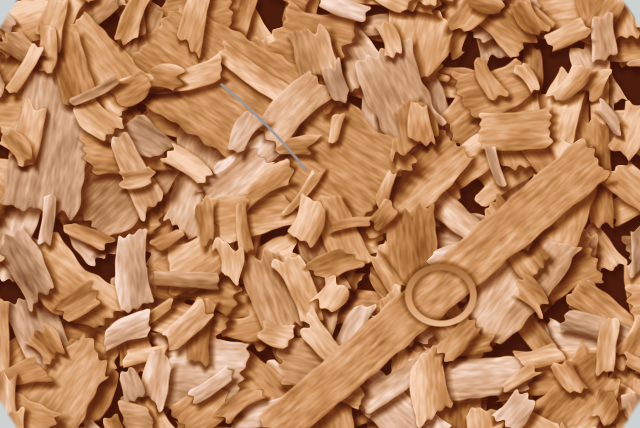
Give the GLSL for this texture, as a Shadertoy shader.

```glsl
// Draws a heap of overlapping wood chips and shavings with fine grain and deep gaps.

vec2 hash2(vec2 p) {
    vec3 h = fract(p.xyx * vec3(0.1031, 0.1030, 0.0973));
    h += dot(h, h.yzx + 33.33);
    return fract((h.xx + h.yz) * h.zy);
}

float gradientAt(vec2 cell, vec2 offset) {
    return dot(2.0 * hash2(cell) - 1.0, offset);
}

float gradientNoise(vec2 p) {
    vec2 i = floor(p), f = p - i;
    vec2 w = f * f * (3.0 - 2.0 * f);
    vec2 e = vec2(1.0, 0.0);
    return mix(mix(gradientAt(i, f), gradientAt(i + e, f - e), w.x),
               mix(gradientAt(i + e.yx, f - e.yx), gradientAt(i + 1.0, f - 1.0), w.x), w.y);
}

vec2 rotate(vec2 p, float a) {
    float c = cos(a), s = sin(a);
    return vec2(c * p.x + s * p.y, c * p.y - s * p.x);
}

// Bent, tapered box; the grain runs along x
float chipDistance(vec2 q, vec2 size, vec2 r) {
    float u = clamp(q.x / size.x, -1.0, 1.0);
    q.y += r.x * size.y * u * u;
    q.x += r.y * q.y;
    vec2 d = abs(q) - size * vec2(1.0, 1.0 - 0.3 * abs(r.y) - 0.5 * r.y * u) + 0.006;
    return length(max(d, 0.0)) + min(max(d.x, d.y), 0.0) - 0.006;
}

// Adds one chip below those already laid, then dims what lies under it.
// wood and look hold (tone, pinkness); gap is the part still uncovered
void layChip(inout vec2 wood, inout float gap, inout float light,
             vec2 q, vec2 size, float angle, float seed, vec2 look) {
    float depth = 0.010 + 0.13 * size.y;
    vec2 reach = size + vec2(0.5, 0.6) * size.y + 2.0 * depth + 0.012;
    if (dot(q, q) > dot(reach, reach)) return;
    q = rotate(q, angle);
    if (abs(q.x) > reach.x || abs(q.y) > reach.y) return;

    // Torn outline and its shadow
    vec2 r = hash2(vec2(seed, 3.7));
    vec2 torn = q + vec2(0.03 * gradientNoise(vec2(q.y * 55.0, seed + 9.3)),
                         0.18 * size.y * gradientNoise(vec2(q.x * 24.0, seed + 0.4)));
    vec2 lightShift = rotate(vec2(0.5, -0.8) * depth, angle);
    float d = chipDistance(torn, size, r - 0.5);
    float shadow = chipDistance(torn - lightShift, size, r - 0.5);
    float px = 1.0 / iResolution.y;

    // Rolled surface, fibres, pores and lit edges
    if (d < px) {
        vec2 uv = q / size;
        float roll = sin(2.2 * (r.x < 0.4 ? uv.x : uv.y) + 40.0 * r.y);
        roll *= (0.05 + 0.12 * r.x) * (1.0 - smoothstep(0.1, 0.3, size.x));
        vec2 g = q + seed * vec2(0.13, 0.29);
        float grain = 0.20 * gradientNoise(g * vec2(9.0, 85.0))
                    + 0.20 * gradientNoise(g * vec2(38.0, 150.0))
                    + 0.19 * gradientNoise(g * 21.0);
        float rim = clamp((shadow - d) / depth, -1.0, 1.0) * smoothstep(-0.009, 0.0, d);
        float cover = gap * (1.0 - smoothstep(-px, px, d));
        wood += cover * vec2(light * (look.x + roll + grain + 0.13 * rim), look.y);
        gap -= cover;
    }
    light *= 1.0 - 0.68 * (1.0 - smoothstep(-0.4 * depth, depth, shadow));
}

// Dark gap to pale shaving
vec3 woodColour(vec2 wood) {
    float t = 4.0 * clamp(wood.x, 0.0, 1.05);
    vec3 c = mix(vec3(0.22, 0.06, 0.03), vec3(0.46, 0.22, 0.09), min(t, 1.0));
    c = mix(c, vec3(0.65, 0.42, 0.21), clamp(t - 1.0, 0.0, 1.0));
    c = mix(c, vec3(0.83, 0.60, 0.40), clamp(t - 2.0, 0.0, 1.0));
    c = mix(c, vec3(0.94, 0.78, 0.65), max(t - 3.0, 0.0));
    return c + wood.y * vec3(0.01, 0.06, 0.13) * smoothstep(0.5, 2.2, t);
}

void mainImage(out vec4 fragColor, in vec2 fragCoord) {
    vec2 p = fragCoord / iResolution.y;
    float px = 1.0 / iResolution.y;
    vec2 wood = vec2(0.0);
    float gap = 1.0, light = 1.0;

    // Heap from the top down: long strip, loose chips, two slabs, dense chips
    for (int layer = 0; layer < 9 && gap > 0.01; layer++) {
        bool single = layer == 0 || layer == 4 || layer == 5;
        float level = float(layer);
        float cell = layer < 4 ? 0.04 + 0.045 * level : 0.45 - 0.04 * level;
        for (int k = 0; k < (single ? 1 : 9) && gap > 0.01; k++) {
            vec2 centre = vec2(1.01, 0.31), size = vec2(0.50, 0.055), look = vec2(0.73, 0.0);
            float angle = 0.71, seed = 23.0;
            if (layer == 4) {
                centre = vec2(0.13, 0.70); size = vec2(0.20, 0.09);
                look = vec2(0.68, 0.9); angle = 1.4; seed = 11.0;
            } else if (layer == 5) {
                centre = vec2(0.62, 0.73); size = vec2(0.33, 0.14);
                look.x = 0.69; angle = -0.6; seed = 4.0;
            } else if (!single) {
                vec2 id = floor(p / cell) + vec2(k % 3 - 1, k / 3 - 1);
                vec2 key = id + level * 17.3 + 40.0;
                vec2 c = hash2(key + 133.0);
                if (c.x > (layer < 4 ? 0.36 : 0.92)) continue;
                vec2 a = hash2(key), b = hash2(key + 71.0);
                centre = (id + 0.15 + 0.7 * a) * cell;
                size = cell * vec2(0.38 + 0.36 * b.x, 0.14 + 0.28 * b.y);
                look = vec2(0.60 + 0.32 * c.y, smoothstep(0.55, 0.9, fract(c.y * 7.0 + a.x)));
                angle = 6.28 * fract(a.x * 5.0 + b.y * 3.0);
                seed = 50.0 * (a.y + b.x);
            }
            layChip(wood, gap, light, p - centre, size, angle, seed, look);
        }
    }
    wood.x += 0.08 * gap * light;

    // Thin curled shaving
    vec2 q = (p - vec2(1.03, 0.31)) / vec2(1.15, 1.0);
    float ring = abs(length(q) - 0.066) - 0.007;
    wood.x *= 1.0 - 0.45 * (1.0 - smoothstep(0.0, 0.014, ring));
    wood = mix(wood, vec2(0.72 - 3.0 * q.y, 0.1), 1.0 - smoothstep(-px, px, ring));
    vec3 colour = woodColour(wood);

    // Grey splinter and the pale glass rim
    vec2 s = rotate(p - vec2(0.62, 0.71), -0.79);
    float splinter = max(abs(s.x) - 0.14, abs(s.y + 0.4 * s.x * s.x) - 0.003);
    colour = mix(colour, vec3(0.60, 0.59, 0.61), 1.0 - smoothstep(-px, px, splinter));
    float rimDistance = length(p - vec2(0.5 * iResolution.x / iResolution.y, 0.5)) - 0.865;
    colour = mix(colour, vec3(0.80, 0.82, 0.82), smoothstep(-0.006, 0.006, rimDistance));
    fragColor = vec4(colour, 1.0);
}
```
